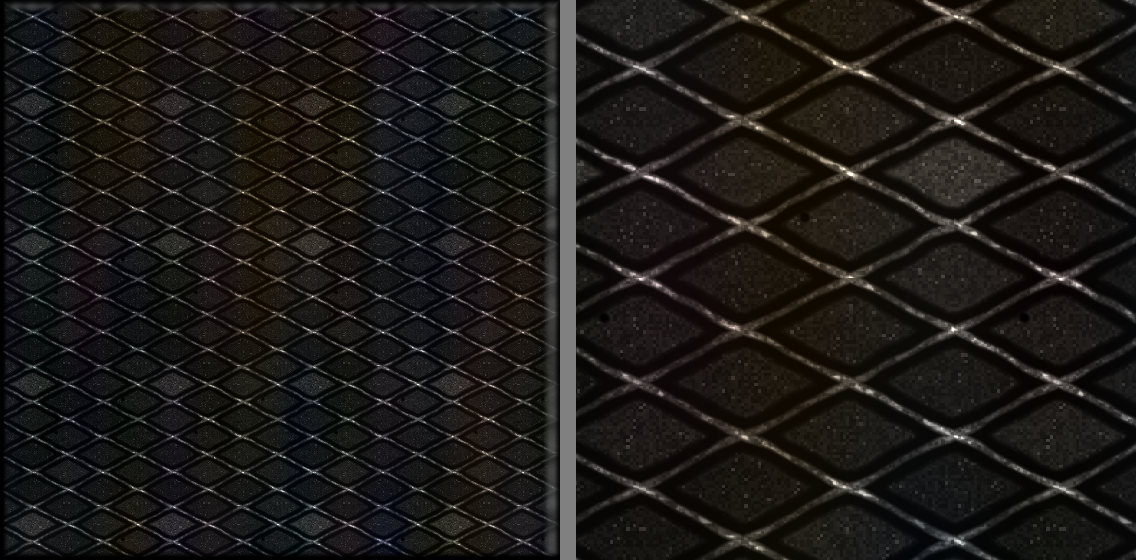
Left: the whole. Right: its middle third, enlarged.
Give the GLSL for this texture, as a WebGL 2 fragment shader.

```glsl
#version 300 es
precision highp float;

uniform vec2 u_resolution;
out vec4 outColor;

const float TAU = 6.28318;
const vec2 DIAMONDS = vec2(8.0, 16.0);
const vec2 TILE = vec2(2.0, 4.0);
const vec2 LATTICE_SHIFT = vec2(0.469, 0.02);
const vec3 GAP = vec3(0.030, 0.026, 0.024);
const vec3 PLATE = vec3(0.112, 0.107, 0.102);
const vec3 STEEL = vec3(0.74, 0.73, 0.72);

float hash(vec2 p) {
    return fract(sin(dot(p, vec2(127.1, 311.7))) * 43758.545);
}

float noise(vec2 p) {
    vec2 i = floor(p);
    vec2 f = fract(p);
    f = f * f * (3.0 - 2.0 * f);
    float low = mix(hash(i), hash(i + vec2(1.0, 0.0)), f.x);
    float high = mix(hash(i + vec2(0.0, 1.0)), hash(i + 1.0), f.x);
    return mix(low, high, f.y);
}

float roundedBox(vec2 p, float halfSize, float radius) {
    vec2 q = abs(p) - halfSize + radius;
    return length(max(q, 0.0)) + min(max(q.x, q.y), 0.0) - radius;
}

// Soft-edged band around a line at distance d
float band(float d, float halfWidth, float soft) {
    return 1.0 - smoothstep(halfWidth - soft, halfWidth + soft, d);
}

// Brightness of one strand; along runs from -0.5 to 0.5 between crossings
float strand(float d, float along, float sparkle, float gain, float pixel) {
    float nearCrossing = smoothstep(0.15, 0.5, abs(along));
    float body = band(d, 0.0019 + 0.0008 * nearCrossing, 0.0010 + 0.5 * pixel);
    float core = band(d, 0.0012, 0.0006 + 0.5 * pixel);
    float glint = smoothstep(0.35, 0.85, sparkle) * (0.45 + 0.55 * nearCrossing);
    return body * (0.22 + 0.20 * nearCrossing) + gain * core * glint;
}

// Dark pit placed at a random angle in some diamonds
float pit(vec2 fromCentre, vec2 id, float pixel) {
    float angle = TAU * hash(id + 7.3);
    vec2 offset = 0.24 * vec2(cos(angle), 0.7 * sin(angle));
    float d = length((fromCentre - offset) / DIAMONDS);
    return step(0.62, hash(id + 2.9)) * band(d, 0.0028, 0.0008 + 0.5 * pixel);
}

// Slow colour drift in upright streaks
vec3 tint(vec2 uv) {
    vec2 p = uv * vec2(13.0, 4.0);
    float warm = noise(p + 3.0) - 0.5;
    float olive = noise(p + 21.0) - 0.5;
    float blue = noise(p + 47.0) - 0.5;
    return vec3(warm + 0.4 * olive, 0.6 * olive, 1.3 * blue - 0.3 * warm);
}

void main() {
    vec2 uv = gl_FragCoord.xy / u_resolution;
    float pixel = 1.0 / min(u_resolution.x, u_resolution.y);

    // Diagonal axes turn the diamonds into unit squares
    vec2 lattice = uv * DIAMONDS - LATTICE_SHIFT;
    vec2 tileUv = mod(lattice, TILE) / TILE;
    float wobble = noise(tileUv * 18.0) - 0.5;
    vec2 diagonal = vec2(lattice.x + lattice.y, lattice.x - lattice.y);
    vec2 bent = diagonal + 0.010 * sin(TAU * diagonal.yx) + 0.035 * wobble;
    vec2 cell = floor(bent + 0.5);
    vec2 local = bent - cell;
    vec2 centre = 0.5 * vec2(cell.x + cell.y, cell.x - cell.y);
    vec2 id = mod(centre, TILE);

    // Speckle shared by every tile
    float grain = hash(floor(tileUv * 128.0));
    float sparkle = noise(tileUv * vec2(60.0, 76.0));
    float patchy = noise(uv * 7.0 + 11.0);

    // Recessed plates with a faint rim
    float plateDistance = roundedBox(local, 0.345, 0.06);
    float plate = 1.0 - smoothstep(-0.06, 0.04, plateDistance);
    float rim = band(abs(plateDistance + 0.03), 0.012, 0.02);
    float highlighted = 1.0 - step(0.1, length(id - vec2(0.0, 1.0)));
    float plateGain = 0.74 + 0.36 * hash(id + 5.1) + 0.55 * highlighted;
    plateGain *= 0.55 + 0.65 * grain + 0.30 * patchy;
    vec3 color = mix(GAP, PLATE * plateGain, plate);
    color += 0.030 * rim * (0.3 + sparkle);
    color += 0.10 * plate * smoothstep(0.94, 1.0, grain);
    color *= 1.0 - 0.9 * pit(lattice - centre, id, pixel);

    // Falling strands catch more light than rising ones
    vec2 edge = (0.5 - abs(local)) / length(DIAMONDS);
    float falling = strand(edge.x, local.y, sparkle, 0.85, pixel);
    float rising = 0.78 * strand(edge.y, local.x, sparkle, 0.35, pixel);
    float wire = max(falling, rising) * (0.65 + 0.55 * grain);
    color += STEEL * wire * (0.75 + 0.4 * patchy);
    color += tint(uv) * (0.060 + 0.08 * wire);

    // Black margins, with pale fringes on the top and right
    vec2 margin = smoothstep(vec2(0.004), vec2(0.015), uv);
    color *= margin.x * margin.y;
    float topFringe = smoothstep(0.976, 0.990, uv.y);
    float rightFringe = smoothstep(0.968, 0.984, uv.x);
    float topGlow = 0.06 + 0.26 * noise(vec2(uv.x * 70.0, 2.0));
    float rightGlow = 0.16 + 0.24 * noise(vec2(5.0, uv.y * 50.0));
    color = mix(color, vec3(topGlow), 0.75 * topFringe * margin.x);
    color = mix(color, vec3(rightGlow), 0.75 * rightFringe * margin.y);
    color *= 1.0 - 0.9 * smoothstep(0.988, 1.0, max(uv.x, uv.y));

    outColor = vec4(clamp(color, 0.0, 1.0), 1.0);
}
```
